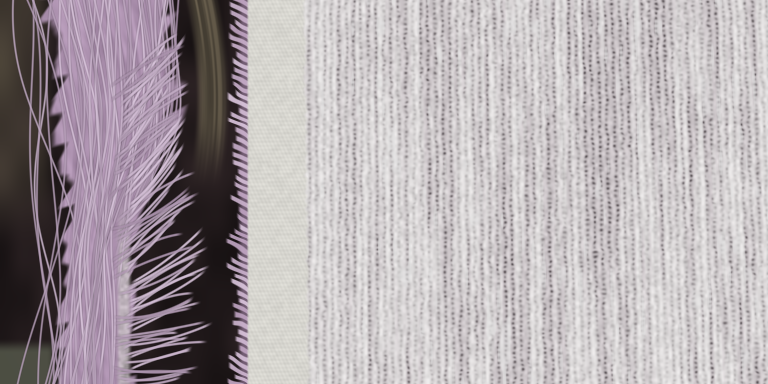
Reproduce this texture procedurally as a WebGL 1 fragment shader.

```glsl
precision highp float;
// Pale woven cloth with a plain selvedge, beside a lilac thread fringe over a dark gap.
uniform vec2 u_resolution;

const vec3 GAP = vec3(0.13, 0.10, 0.105);
const vec3 BRONZE = vec3(0.38, 0.345, 0.28);
const vec3 LILAC = vec3(0.75, 0.64, 0.76);
const vec3 LILAC_SHADE = vec3(0.53, 0.43, 0.54);
const vec3 LILAC_LIGHT = vec3(0.87, 0.79, 0.88);
const vec3 CREAM = vec3(0.855, 0.85, 0.825);
const vec3 CLOTH = vec3(0.865, 0.855, 0.855);
const vec3 CLOTH_SHADE = vec3(0.77, 0.74, 0.755);
const vec3 HOLE = vec3(0.40, 0.37, 0.385);
const float CLOTH_LEFT = 0.645;
const float WEAVE_LEFT = 0.792;
const vec2 WEAVE_PITCH = vec2(0.0195, 0.0128);
const float THREAD = 0.003;
const int LONG_STRANDS = 46;
const int SIDE_STRANDS = 84;

float hash(vec2 p) {
  return fract(sin(dot(p, vec2(127.1, 311.7))) * 43758.55);
}

float noise(vec2 p) {
  vec2 i = floor(p), f = fract(p);
  f = f * f * (3.0 - 2.0 * f);
  return mix(mix(hash(i), hash(i + vec2(1, 0)), f.x),
             mix(hash(i + vec2(0, 1)), hash(i + 1.0), f.x), f.y);
}

float band(float x, float a, float b, float soft) {
  return smoothstep(a - soft, a + soft, x) * (1.0 - smoothstep(b - soft, b + soft, x));
}

// One thread with a soft shadow; d is the distance to its centre line
void layThread(inout vec3 col, float d, float width, float light, float visible) {
  float aa = 0.9 / u_resolution.y;
  col *= 1.0 - 0.13 * visible * (1.0 - smoothstep(width, width * 2.6, d));
  vec3 tint = mix(LILAC * 0.88, LILAC_LIGHT, light);
  col = mix(col, tint, visible * (1.0 - smoothstep(width - aa, width + aa, d)));
}

vec3 gapColor(vec2 p) {
  vec3 col = GAP * (0.7 + 0.6 * noise(p * vec2(16, 9)));
  // Bronze blur at the upper left, curved bands in the gap
  float blur = (1.0 - smoothstep(0.09, 0.15, p.x)) * smoothstep(0.35, 0.6, p.y);
  col = mix(col, BRONZE * 0.9, blur * (0.35 + 0.55 * noise(p * vec2(12, 6) + 3.0)));
  float bow = p.x - 0.565 + 0.4 * (p.y - 0.74) * (p.y - 0.74);
  float grain = 0.7 + 0.5 * noise(vec2(bow * 180.0, p.y * 4.0));
  col = mix(col, BRONZE * grain, 0.9 * band(bow, -0.045, 0.022, 0.014) * smoothstep(0.5, 0.7, p.y));
  float corner = (1.0 - smoothstep(0.12, 0.16, p.x)) * (1.0 - smoothstep(0.08, 0.12, p.y));
  return mix(col, vec3(0.32, 0.33, 0.28), 0.9 * corner);
}

void drawFringe(inout vec3 col, vec2 p) {
  float left = 0.10 + 0.065 * sin(2.6 * (1.0 - p.y));
  float right = mix(0.345, 0.465, smoothstep(0.3, 0.75, p.y));
  // Dense bundle body with ragged borders
  float t = (p.x - left) / (right - left);
  float fibre = 0.65 * noise(vec2(t * 38.0 + 2.5 * sin(p.y * 7.0), p.y * 7.0));
  fibre += 0.35 * noise(vec2(p.x * 60.0 + p.y * 25.0, p.y * 30.0));
  float ragged = t + 0.2 * (noise(vec2(p.y * 34.0 - p.x * 30.0, 3.0)) - 0.5);
  col = mix(col, mix(LILAC_SHADE, LILAC, 0.25 + 0.8 * fibre), band(ragged, 0.03, 0.96, 0.04));
  float core = band(p.x, 0.308, 0.338, 0.008) * (1.0 - smoothstep(0.3, 0.52, p.y));
  col = mix(col, CLOTH_SHADE * (0.9 + 0.2 * noise(p * 110.0)), 0.8 * core);

  // Long wavy strands, with a few straying left
  for (int i = 0; i < LONG_STRANDS; i++) {
    float id = float(i);
    float r = hash(vec2(id, 2.9)), s = hash(vec2(id, 7.7));
    float lane = (id + r) / float(LONG_STRANDS);
    float stray = step(lane, 0.15);
    float freq = 3.0 + 6.0 * s, amp = 0.01 + 0.02 * r + 0.025 * stray;
    float phase = 6.28 * r + freq * p.y;
    float lean = 0.16 * (hash(vec2(id, 4.1)) - 0.5);
    float x = mix(left, right, lane) + amp * sin(phase) + lean * (p.y - 0.5) - 0.04 * stray;
    float slope = amp * freq * cos(phase) + lean;
    float d = abs(p.x - x) / sqrt(1.0 + slope * slope);
    float low = mix(-0.1, 0.45, smoothstep(0.6, 0.8, lane));
    layThread(col, d, THREAD * 0.8, s, smoothstep(low, low + 0.08, p.y) * 0.85);
  }
  // Short strands curling to the right
  for (int i = 0; i < SIDE_STRANDS; i++) {
    float id = float(i);
    float r = hash(vec2(id, 1.7)), s = hash(vec2(id, 5.3));
    float root = -0.06 + 0.84 * (id + r) / float(SIDE_STRANDS);
    float start = 0.28 + 0.06 * s;
    float span = mix(0.55, 0.49, smoothstep(0.1, 0.6, root)) - 0.09 * r - start;
    float k = (p.x - start) / span;
    float rise = mix(0.02, 0.14, smoothstep(0.0, 0.4, root)) + 0.07 * (s - 0.5);
    float bend = 0.16 * (hash(vec2(id, 9.1)) - 0.55);
    float slope = (rise + bend * (1.0 - 2.0 * k)) / span;
    float d = abs(p.y - root - rise * k - bend * k * (1.0 - k)) / sqrt(1.0 + slope * slope);
    layThread(col, d, THREAD, s, band(k, 0.05, 0.98, 0.06) * 0.9);
  }
  // Cut thread ends along the cloth edge
  float e = p.x - CLOTH_LEFT;
  float v = (p.y + e * 0.5 + 0.012 * noise(p * 30.0)) * 50.0;
  float reach = 0.025 + 0.035 * hash(vec2(floor(v), 4));
  float strand = 1.0 - smoothstep(0.18, 0.42, abs(fract(v) - 0.5));
  col = mix(col, LILAC_SHADE, 0.8 * smoothstep(-0.03, -0.01, e));
  col = mix(col, mix(LILAC, LILAC_LIGHT, hash(vec2(floor(v), 8))), 0.9 * strand * smoothstep(-reach, 0.01 - reach, e));
}

vec3 clothColor(vec2 p) {
  // Selvedge with fine diagonal twill
  float twill = sin(314.0 * p.x + 440.0 * p.y) * sin(327.0 * p.x - 157.0 * p.y);
  vec3 plain = CREAM * (0.96 + 0.03 * twill + 0.05 * noise(p * 90.0));
  // Open weave: fine vertical streaks, then small holes
  float x = p.x + 0.03 * (p.y - 0.5) * (p.x - 0.8);
  float streak = 0.5 * (noise(vec2(x * 52.0, p.y * 1.6)) + noise(vec2(x * 100.0, p.y * 6.0)));
  float cloud = noise(p * vec2(3.5, 2.5) + 7.0);
  float open = smoothstep(0.28, 0.85, streak + 0.2 * cloud + 0.14 * p.y - 0.17);
  open *= mix(0.65, 1.0, smoothstep(0.85, 1.15, p.x));
  vec3 weave = mix(CLOTH, CLOTH_SHADE, 0.85 * open);
  vec2 cell = vec2(x, p.y) / WEAVE_PITCH + 0.35 * vec2(noise(p * 50.0), noise(p * 50.0 + 9.0));
  cell.y += 0.5 * mod(floor(cell.x), 2.0);
  vec2 q = fract(cell) - 0.5;
  float hole = exp(-dot(q * q, vec2(22, 11))) * (0.4 + 0.8 * hash(floor(cell)));
  weave = mix(weave, HOLE, min(hole * (0.17 + 0.68 * open), 1.0));
  weave += 0.09 * (noise(p * vec2(130, 100)) - 0.5) - 0.03 * cos(6.28 * q.x);
  float slub = smoothstep(0.76, 0.93, noise(vec2(x * 75.0, p.y * 14.0) + 20.0));
  weave = mix(weave, vec3(0.89), 0.5 * slub);
  float border = WEAVE_LEFT + 0.012 * (1.0 - p.y) + 0.008 * (noise(vec2(p.y * 90.0, 2)) - 0.5);
  return mix(plain, weave, smoothstep(border - 0.006, border + 0.006, p.x));
}

void main() {
  vec2 p = gl_FragCoord.xy / u_resolution.y;
  vec3 col = gapColor(p);
  drawFringe(col, p);
  col = mix(col, clothColor(p), smoothstep(CLOTH_LEFT - 0.004, CLOTH_LEFT + 0.004, p.x));
  gl_FragColor = vec4(clamp(col, 0.0, 1.0), 1.0);
}
```
